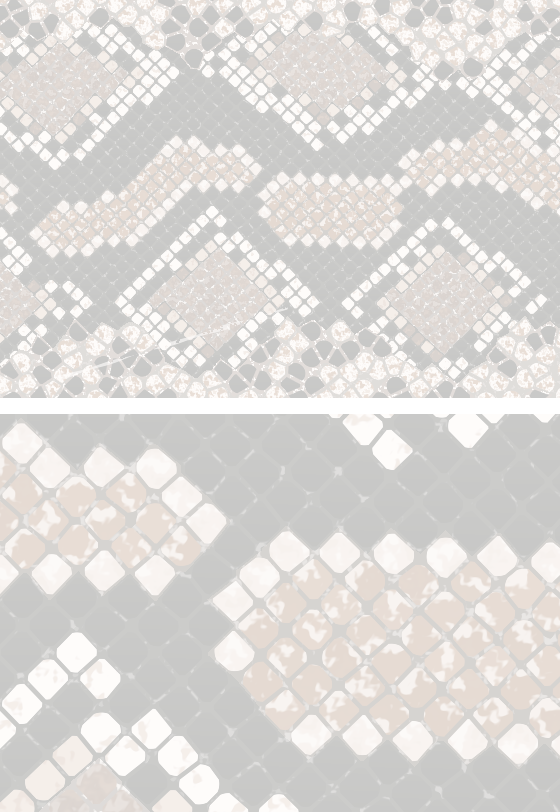
Top, the full canvas; bottom, a detail of the centre.
Reproduce this texture procedurally as a WebGL 2 fragment shader.

```glsl
#version 300 es
precision highp float;
uniform vec2 u_resolution;
out vec4 fragColor;

const vec3 GREY = vec3(.787, .787, .782);
const vec3 TAUPE = vec3(.855, .830, .815);
const vec3 TAN = vec3(.915, .873, .842);
const vec3 WHITE = vec3(.995, .987, .982);

vec2 hash2(vec2 c) {
  vec3 h = fract(c.xyx * vec3(.1031, .1030, .0973));
  h += dot(h, h.yzx + 33.33);
  return fract((h.xx + h.yz) * h.zy);
}

// Layered sines, roughly -1 to 1
float mottle(vec2 p) {
  float sum = 0., gain = .5;
  for (int i = 0; i < 4; i++) {
    p = mat2(.8, .6, -.6, .8) * p * 1.7 + 1.3;
    sum += gain * sin(p.x + 1.6 * sin(p.y));
    gain *= .7;
  }
  return sum;
}

// Cellular noise on a diagonal lattice: centre, inner edge distance, random
vec4 scaleCell(vec2 p, float size, float jitter) {
  vec2 q = mat2(1., 1., -1., 1.) * p / size;
  vec2 nearest = q, id = q;
  float f1 = 9., f2 = 9.;
  for (int j = -1; j <= 1; j++)
    for (int i = -1; i <= 1; i++) {
      vec2 c = floor(q) + vec2(i, j);
      vec2 site = c + .5 + jitter * (hash2(c + 71.) - .5);
      float d = length(site - q);
      if (d < f1) { f2 = f1; f1 = d; nearest = site; id = c; }
      else f2 = min(f2, d);
    }
  float edge = min(.5 * (f2 * f2 - f1 * f1), .6 - f1);
  return vec4(mat2(.5, -.5, .5, .5) * nearest * size, edge, hash2(id + 137.).x);
}

float capsule(vec2 p, vec2 a, vec2 b, float r) {
  vec2 ab = b - a;
  return length(p - a - ab * clamp(dot(p - a, ab) / dot(ab, ab), 0., 1.)) - r;
}

// One row of repeated diamonds
float diamondRow(vec2 p, vec2 centre, float period, float slope, float height) {
  float x = mod(p.x - centre.x + .5 * period, period) - .5 * period;
  return abs(x) * slope + abs(p.y - centre.y) - height;
}

float diamonds(vec2 p) {
  float upper = diamondRow(p + vec2(0., .03 * cos(p.x * 4.6)), vec2(.147, .81), .668, .66, .215);
  float lower = diamondRow(p, vec2(-.04, .245), .577, .84, .225);
  return min(upper, lower);
}

// Winding saddles along the middle
float saddles(vec2 p) {
  float d = capsule(p, vec2(.15, .43), vec2(.30, .45), .067);
  d = min(d, capsule(p, vec2(.30, .45), vec2(.45, .585), .067));
  d = min(d, capsule(p, vec2(.45, .585), vec2(.59, .565), .060));
  d = min(d, capsule(p, vec2(.74, .47), vec2(.92, .475), .092));
  d = min(d, capsule(p, vec2(1.06, .58), vec2(1.236, .615), .056));
  d = min(d, capsule(p, vec2(1.236, .615), vec2(1.45, .50), .072));
  return min(d, length(p - vec2(0., .52)) - .045);
}

// Positive where the large belly scales grow
float bellyZone(vec2 p) {
  float band = max(p.y - .80, .19 - p.y);
  return max(min(band, diamonds(p)), band - .125);
}

void main() {
  vec2 uv = gl_FragCoord.xy / u_resolution.y;
  vec2 p = uv + .006 * sin(uv.yx * vec2(9., 7.) + vec2(0., 1.));
  float grain = mottle(uv * 75.);
  float fleck = smoothstep(.3, .75, mottle(uv * 110. + 9.));

  float size = .066;
  vec4 cell = scaleCell(p, size, .5);
  bool belly = bellyZone(cell.xy) > 0.;
  if (!belly) {
    size = .044;
    cell = scaleCell(p, size, .14);
  }
  float pick = cell.w;
  float depth = -diamonds(cell.xy);
  float saddleDepth = -saddles(cell.xy);
  vec3 tone = GREY, gap = GREY + .012;
  float wear = 0.;

  if (belly) {
    // Pale scales with dark ovals between them
    gap = mix(vec3(.89, .87, .86), WHITE, fleck);
    if (pick > .36) {
      tone = mix(WHITE, TAN, smoothstep(.1, .9, grain + .35 * pick));
      gap = vec3(.88, .87, .86);
    }
  } else if (depth > 0.) {
    // White rim, broken grey ring, then the taupe core
    if (depth < .038) tone = pick < .94 ? WHITE : GREY;
    else if (depth < .074) tone = pick < .60 ? GREY : WHITE;
    else if (depth < .102) tone = pick < .25 ? TAUPE : mix(WHITE, TAN, .45);
    else {
      tone = mix(TAUPE, TAN, .35 * pick) - .012 * grain;
      gap = mix(vec3(.87, .86, .85), WHITE, fleck * .8);
      wear = .35;
    }
  } else if (saddleDepth > 0.) {
    // Tan scales inside a lighter rim
    tone = saddleDepth < .022 ? mix(WHITE, TAN, .25) : TAN - .02 * pick;
    gap = mix(vec3(.84, .83, .82), WHITE, fleck * .3);
    wear = .75;
  }

  // Worn highlights toward the upper left, soft tint on pale scales
  vec2 local = (p - cell.xy) / size;
  bool pale = tone.r > .83;
  if (pale) {
    tone = mix(tone, WHITE, wear * smoothstep(.1, .65, grain + dot(local, vec2(-.6, .7))));
    tone = mix(tone, TAN, .45 * smoothstep(.35, .8, -grain) * (1. - wear));
  } else {
    tone += .012 * local.y;
  }

  // Rounded scale faces over the gaps
  float aa = 1.5 / (u_resolution.y * size);
  float face = smoothstep(.045, .045 + aa, cell.z);
  vec3 color = mix(gap, tone, face);
  float seam = 1. - smoothstep(.0, .03 + aa, cell.z);
  color = mix(color, WHITE, seam * fleck * (pale ? .25 : .38));

  // Long pale scratch
  float scratch = capsule(uv, vec2(.15, .05), vec2(.72, .225), 0.);
  scratch += .004 * sin(uv.x * 31.) * sin(uv.x * 13.);
  color = mix(color, WHITE, .65 * (1. - smoothstep(.0015, .0045, scratch)) * step(-.5, grain));

  fragColor = vec4(clamp(color, 0., 1.), 1.);
}
```
